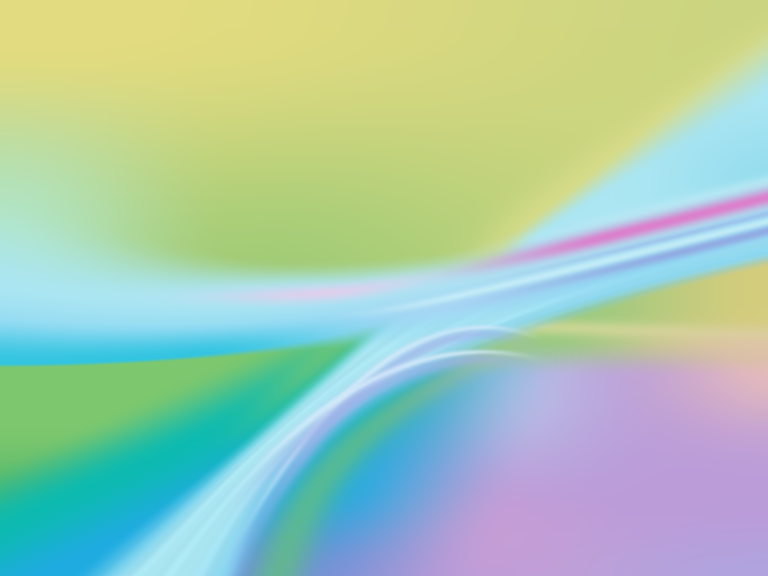
Give the GLSL for this background, as a Shadertoy shader.

```glsl
// Soft abstract backdrop: cyan light ribbons sweeping over yellow, green and violet fields.
#define YELLOW vec3(0.89, 0.86, 0.50)
#define OLIVE  vec3(0.79, 0.83, 0.50)
#define GREEN  vec3(0.49, 0.78, 0.43)
#define TEAL   vec3(0.05, 0.73, 0.69)
#define BLUE   vec3(0.12, 0.67, 0.88)
#define CYAN   vec3(0.20, 0.77, 0.88)
#define ICE    vec3(0.67, 0.90, 0.95)
#define VIOLET vec3(0.73, 0.61, 0.85)
#define PINK   vec3(0.87, 0.48, 0.79)
#define PEACH  vec3(0.92, 0.75, 0.72)
#define STREAK_FREQ 95.0
#define STREAK_GAIN 0.012

// Soft half-plane: 0 where d < -w, 1 where d > w.
float fill(float d, float w) { return smoothstep(-w, w, d); }

// Gaussian line of half-width w.
float glow(float d, float w) { return exp(-d * d / (w * w)); }

// Centre height of the ribbon bundle: flat at left, rising at right.
float ribbonHeight(float x) {
    float d = x - 0.47;
    return 0.481 + 0.165 * (d + sqrt(d * d + 0.01));
}

// Warm field above the band.
vec3 upperField(vec2 p) {
    vec3 c = mix(YELLOW, OLIVE, smoothstep(0.1, 1.1, p.x + 0.25 * (1.0 - p.y)));
    float low = smoothstep(0.95, 0.50, p.y) * smoothstep(0.95, 0.35, p.x);
    c = mix(c, vec3(0.60, 0.79, 0.46), 0.88 * low);
    float haze = smoothstep(0.31, 0.0, p.x) * smoothstep(0.92, 0.58, p.y);
    return mix(c, vec3(0.70, 0.91, 0.82), 0.9 * haze);
}

// Green to blue diagonal field at lower left.
vec3 lowerLeft(vec2 p) {
    float s = p.y - 0.13 - 0.6 * p.x;
    vec3 c = mix(BLUE, TEAL, smoothstep(-0.17, -0.04, s));
    vec3 leaf = mix(vec3(0.30, 0.71, 0.41), GREEN, smoothstep(0.1, 0.27, p.y));
    return mix(c, leaf, smoothstep(-0.05, 0.07, s));
}

// Blue, violet and olive field at lower right; side is the distance past the swoosh.
vec3 lowerRight(vec2 p, float side) {
    vec3 c = mix(BLUE, TEAL, 0.6 * smoothstep(0.15, 0.35, p.y));
    c = mix(c, vec3(0.43, 0.57, 0.84), smoothstep(0.16, 0.0, p.y));
    c = mix(c, vec3(0.38, 0.74, 0.52), 0.8 * glow(side - 0.055, 0.035));

    // Violet cloud with a pink rim
    float cloud = fill(p.x - 0.54 - 0.32 * (p.y - 0.12), 0.13);
    vec3 mauve = mix(VIOLET, vec3(0.72, 0.74, 0.90), glow(p.x - 0.66, 0.12) * smoothstep(0.1, 0.33, p.y));
    mauve = mix(mauve, vec3(0.79, 0.62, 0.83), 0.7 * glow(p.x + 2.0 * p.y - 0.79, 0.2));
    mauve = mix(mauve, vec3(0.69, 0.64, 0.87), smoothstep(0.13, 0.0, p.y) * smoothstep(0.6, 1.0, p.x));
    mauve = mix(mauve, PEACH, 0.85 * glow(length((p - vec2(1.02, 0.36)) * vec2(0.7, 1.0)), 0.10));
    c = mix(c, mauve, cloud);

    // Olive shelf with pale strips between the cloud and the band
    vec3 shelf = mix(vec3(0.60, 0.79, 0.50), vec3(0.83, 0.80, 0.49), smoothstep(0.72, 1.0, p.x));
    float strip = glow(p.y - 0.435 + 0.05 * (p.x - 0.65), 0.014);
    shelf = mix(shelf, vec3(0.84, 0.85, 0.60), 0.75 * strip);
    float rim = smoothstep(0.7, 1.0, p.x) * glow(p.y - 0.40, 0.03);
    shelf = mix(shelf, vec3(0.87, 0.77, 0.66), 0.85 * rim);
    return mix(c, shelf, fill(p.y - 0.378, 0.035));
}

void mainImage(out vec4 fragColor, in vec2 fragCoord) {
    vec2 p = fragCoord / iResolution.xy;
    float x = p.x, y = p.y;

    // Swoosh rising from the bottom
    float leftEdge = 0.137 + 0.83 * y;
    float rightEdge = 0.306 + 0.27 * y + 3.28 * y * y * y;
    float across = (x - leftEdge) / max(rightEdge - leftEdge, 0.02);
    float streak = sin(STREAK_FREQ * 0.3 * across) + 0.5 * sin(STREAK_FREQ * 0.55 * across + 1.3);
    vec3 swoosh = mix(ICE, vec3(0.50, 0.82, 0.94), smoothstep(0.6, 1.05, across)) + STREAK_GAIN * streak;
    vec3 col = mix(lowerLeft(p), lowerRight(p, x - rightEdge), fill(x - mix(leftEdge, rightEdge, 0.5), 0.02));
    col = mix(col, GREEN, 0.6 * glow(x - leftEdge + 0.03, 0.03) * smoothstep(0.2, 0.38, y));
    float body = fill(x - leftEdge, mix(0.045, 0.018, smoothstep(0.0, 0.25, y))) * fill(rightEdge - x, 0.02 + 0.05 * y);
    col = mix(col, swoosh, body);

    // Nested arcs inside the swoosh
    float bend = (0.63 - x) * (0.63 - x);
    float steep = 1.0 + 5.0 * abs(0.63 - x);
    float arcFade = smoothstep(0.72, 0.60, x) * smoothstep(0.28, 0.42, x);
    for (int i = 0; i < 2; i++) {
        float k = float(i);
        float d = (y - (0.432 - 0.043 * k - (3.6 - 1.3 * k) * bend)) / steep;
        col = mix(col, vec3(0.63, 0.69, 0.91), 0.65 * arcFade * glow(d + 0.011, 0.010));
        col = mix(col, vec3(0.84, 0.92, 0.98), 0.8 * arcFade * glow(d, 0.004));
    }

    // Main band between its two curved edges
    float lower = 0.365 + 0.222 * x * x;
    float upper = 0.522 + 0.40 * (x - 0.37) * (x - 0.37);
    float t = (y - lower) / (upper - lower);
    vec3 band = mix(vec3(0.56, 0.85, 0.95), ICE, smoothstep(0.2, 0.7, t));
    band = mix(band, vec3(0.71, 0.83, 0.96), 0.6 * glow(x - 0.6, 0.16) * glow(t - 0.3, 0.3));
    band = mix(band, CYAN, smoothstep(0.42, 0.02, t) * smoothstep(0.54, 0.25, x));
    float merge = glow(x - 0.55, 0.09);
    float edgeSoft = mix(0.004, 0.016, smoothstep(0.2, 0.6, x)) + 0.02 * merge;
    col = mix(col, band, fill(y - lower, edgeSoft));

    // Upper field, its warm halo and the bright wedge at right
    float rise = y - 0.575 - 0.955 * (x - 0.664);
    vec3 sky = upperField(p);
    sky = mix(sky, vec3(0.86, 0.87, 0.55), 0.7 * glow(rise - 0.015, 0.05) * smoothstep(0.56, 0.7, x));
    vec3 wedge = mix(ICE, vec3(0.57, 0.86, 0.93), smoothstep(0.8, 1.05, x) * smoothstep(0.85, 0.68, y));
    sky = mix(sky, wedge, fill(-rise, 0.025 + 0.04 * smoothstep(0.7, 1.0, x)) * smoothstep(0.62, 0.70, x));
    float topSoft = mix(0.085, 0.026, smoothstep(0.0, 0.4, x));
    col = mix(col, sky, fill(y - upper, topSoft));

    // Fine ribbons following the bundle
    float r = y - ribbonHeight(x);
    float right = smoothstep(0.55, 0.9, x);
    col = mix(col, vec3(0.74, 0.92, 0.96), 0.7 * right * glow(r - 0.027, 0.012));
    col = mix(col, vec3(0.90, 0.80, 0.92), 0.85 * glow(r, 0.014) * glow(x - 0.42, 0.13));
    col = mix(col, PINK, 0.95 * glow(r, 0.015) * smoothstep(0.53, 0.80, x));
    col = mix(col, vec3(0.60, 0.72, 0.92), 0.7 * right * glow(r + 0.029, 0.006));
    col = mix(col, vec3(0.57, 0.64, 0.88), 0.85 * right * glow(r + 0.058, 0.010));
    col = mix(col, vec3(0.78, 0.93, 0.97), 0.85 * smoothstep(0.42, 0.6, x) * glow(r + 0.042, 0.007));

    fragColor = vec4(clamp(col, 0.0, 1.0), 1.0);
}
```
